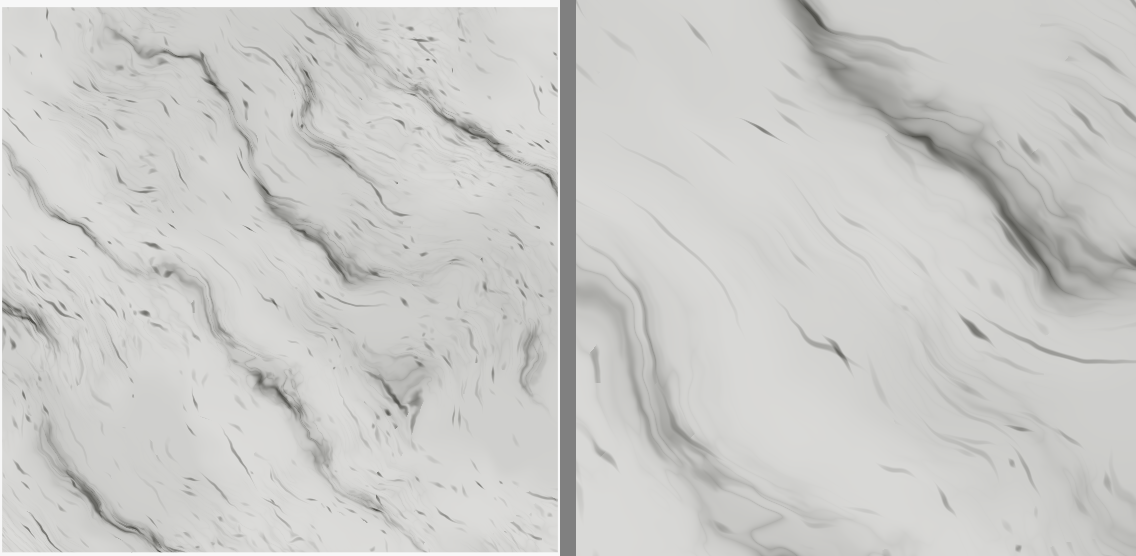
Left, the full canvas; right, a detail of the centre.
Reproduce this texture procedurally as a Shadertoy shader.

```glsl
// White marble slab with grey diagonal veins, short streaks and a thin pale margin.

#define PAPER vec3(0.97, 0.97, 0.97)
#define MARBLE_LIGHT vec3(0.859, 0.858, 0.850)
#define MARBLE_SHADE vec3(0.812, 0.812, 0.803)
#define VEIN_DARK vec3(0.27, 0.27, 0.25)
#define VEIN_ANGLE 0.76
#define VEIN_SPACING 0.145
#define VEIN_WIDTH 0.019
#define STREAK_WIDTH 0.0022
#define STREAK_DENSITY 0.42
#define MARGIN_LOW vec2(0.004, 0.0065)
#define MARGIN_HIGH vec2(0.996, 0.987)

vec2 hash2(vec2 p) {
    vec3 h = fract(p.xyx * vec3(0.1031, 0.1030, 0.0973));
    h += dot(h, h.yzx + 33.33);
    return fract((h.xx + h.yz) * h.zy);
}

float noise(vec2 p) {
    vec2 i = floor(p), f = fract(p);
    f = f * f * (3.0 - 2.0 * f);
    float low = mix(hash2(i).x, hash2(i + vec2(1, 0)).x, f.x);
    float high = mix(hash2(i + vec2(0, 1)).x, hash2(i + vec2(1, 1)).x, f.x);
    return mix(low, high, f.y);
}

float fbm(vec2 p) {
    float sum = 0.0, gain = 0.53;
    for (int i = 0; i < 4; i++) {
        sum += gain * noise(p);
        p = mat2(1.6, 1.2, -1.2, 1.6) * p + 17.3;
        gain *= 0.5;
    }
    return sum;
}

vec2 warp(vec2 p, float frequency) {
    return vec2(fbm(p * frequency + 5.2), fbm(p * frequency + 41.7)) - 0.5;
}

// Thin fibres stretched along the x axis
float fibres(vec2 q) {
    float coarse = 1.0 - abs(2.0 * noise(q * vec2(13.0, 85.0) + 60.0) - 1.0);
    float fine = 1.0 - abs(2.0 * noise(q * vec2(34.0, 170.0) + 90.0) - 1.0);
    return pow(coarse, 4.0) * 0.6 + pow(fine, 5.0) * 0.5;
}

// Broad veins: long and short ones alternate; x is soft halo, y is dark mineral
vec2 veins(vec2 q, float fibre) {
    vec2 total = vec2(0.0);
    float clump = smoothstep(0.52, 0.78, fbm(q * vec2(26.0, 65.0)));
    for (int i = 0; i < 7; i++) {
        float id = float(i);
        float isShort = mod(id, 2.0);
        float centre = isShort * (0.75 - 0.19 * id);
        float reach = mix(0.60, 0.20, isShort);
        float ends = 1.0 - smoothstep(0.5 * reach, reach, abs(q.x - centre));
        float bend = 0.10 * (noise(vec2(q.x * 4.0 + 20.0, id * 7.0)) - 0.5)
                   + 0.03 * (noise(vec2(q.x * 13.0 + 40.0, id * 7.0 + 3.0)) - 0.5);
        float d = q.y - 0.28 - VEIN_SPACING * id - bend;
        float width = VEIN_WIDTH * (0.25 + noise(vec2(q.x * 7.0 + 30.0, id * 5.0 + 1.0)))
                    * (0.3 + 0.7 * ends);
        float presence = ends * smoothstep(0.12, 0.62, noise(vec2(q.x * 6.0 + 50.0, id * 3.0 + 11.0)));
        float body = exp(-d * d / (width * width));
        float rim = (d + 0.5 * width) / 0.0026;
        float core = exp(-rim * rim) * smoothstep(0.3, 0.7, noise(q * vec2(22.0, 9.0) + id));
        float halo = exp(-d * d / (width * width * 9.0));
        total.x += halo * ends;
        total.y += presence * (body * (0.10 + 0.45 * fibre + 0.40 * clump) + 0.42 * core);
    }
    return total;
}

// Short tapered strokes, one candidate in each cell
float streaks(vec2 q, float count, float density) {
    vec2 scale = count * vec2(1.0, 2.2);
    vec2 cell = floor(q * scale);
    float ink = 0.0, soft = 1.0 / iResolution.y;
    for (int y = -1; y <= 1; y++)
    for (int x = -1; x <= 1; x++) {
        vec2 id = cell + vec2(x, y);
        vec2 place = hash2(id + count * 3.0 + 100.0);
        vec2 shape = hash2(id + count * 5.0 + 237.0);
        vec2 chance = hash2(id + count * 7.0 + 371.0);
        vec2 d = q - (id + place) / scale;
        d.y += d.x * (shape.x - 0.5) * 0.7;
        float taper = 1.0 - smoothstep(0.0, 1.0, abs(d.x) * count / (0.15 + 0.45 * shape.y));
        float thick = STREAK_WIDTH * taper;
        float line = 1.0 - smoothstep(0.3 * thick, thick + soft, abs(d.y));
        float strength = 0.10 + 0.55 * pow(chance.y, 4.0);
        ink = max(ink, line * taper * strength * step(chance.x, density));
    }
    return ink;
}

void mainImage(out vec4 fragColor, in vec2 fragCoord) {
    vec2 p = fragCoord / iResolution.y;

    // Turn the axes along the veins and make them wander
    float c = cos(VEIN_ANGLE), s = sin(VEIN_ANGLE);
    vec2 q = vec2(c * p.x - s * p.y, s * p.x + c * p.y);
    q += 0.24 * warp(p, 2.5) + 0.032 * warp(p, 15.0);

    // Cloudy ground with faint wisps
    float cloud = fbm(q * vec2(3.0, 5.5) + 12.0);
    float patches = smoothstep(0.42, 0.68, fbm(p * 4.5 + 30.0));
    float fibre = fibres(q);
    vec2 vein = veins(q, fibre);
    float shade = smoothstep(0.40, 0.70, cloud) + 0.35 * vein.x;
    vec3 color = mix(MARBLE_LIGHT, MARBLE_SHADE, min(shade, 1.2));

    // Dark mineral: veins, wisps and scattered streaks
    float ink = vein.y + 0.10 * fibre * patches;
    float density = STREAK_DENSITY * (0.35 + 0.9 * patches + 0.4 * min(vein.x, 1.0));
    for (int i = 0; i < 3; i++)
        ink += streaks(q, 9.0 * pow(1.75, float(i)), density);
    color = mix(color, VEIN_DARK, clamp(ink, 0.0, 0.9));

    // Pale margin
    vec2 uv = fragCoord / iResolution.xy;
    vec2 soft = 0.5 / iResolution.xy;
    vec2 inside = smoothstep(MARGIN_LOW - soft, MARGIN_LOW + soft, uv)
                * (1.0 - smoothstep(MARGIN_HIGH - soft, MARGIN_HIGH + soft, uv));
    fragColor = vec4(mix(PAPER, color, inside.x * inside.y), 1.0);
}
```
